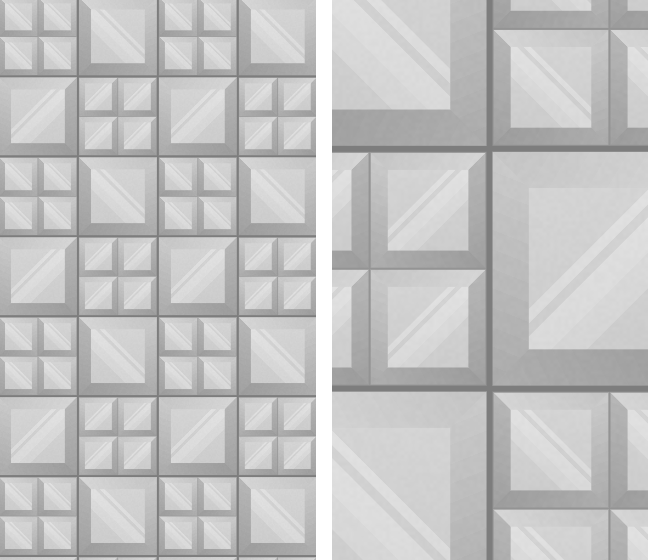
Left, the full canvas; right, a detail of the centre.
This pattern is drawn by a Shadertoy shader. Its source:

```glsl
// Grey glass-block wall: large bevelled panes alternate with two-by-two groups of
// small ones in a checkerboard. One pane function, built from mitred bevels and
// diagonal reflections, draws both sizes; every second row is mirrored.

const float PITCH = 0.253;                  // block size in canvas widths
const vec2 ORIGIN = vec2(-0.0065, 0.0125);  // lower left grout crossing
const float GROUT = 0.0125;                 // half grout width, in blocks
const float SEAM = 0.009;                   // half seam width, in small panes
const float BEVEL = 0.155;                  // bevel width, in panes
const float GROUT_GREY = 0.49;
const float SEAM_GREY = 0.58;

float hash(vec2 p) {
    vec3 q = fract(vec3(p.xyx) * 0.1031);
    q += dot(q, q.yzx + 33.33);
    return fract((q.x + q.y) * q.z);
}

float valueNoise(vec2 p) {
    vec2 i = floor(p), f = fract(p);
    f = f * f * (3.0 - 2.0 * f);
    return mix(mix(hash(i), hash(i + vec2(1, 0)), f.x),
               mix(hash(i + vec2(0, 1)), hash(i + vec2(1, 1)), f.x), f.y);
}

// Smooth step at zero, two blur widths across.
float above(float d, float blur) {
    return smoothstep(-blur, blur, d);
}

float band(float x, float low, float high, float blur) {
    return above(x - low, blur) * above(high - x, blur);
}

// Coarse tonal ramp, as on pressed glass.
float steppedRamp(float from, float to, float x) {
    return mix(from, to, floor(clamp(x, 0.0, 1.0) * 12.0) / 12.0);
}

// Four mitred sides: pale top, mid left, darker right and bottom.
float bevelShade(vec2 uv, float blur) {
    vec2 c = uv - 0.5;
    float top = steppedRamp(0.77, 0.84, uv.x + 0.6 * (1.0 - uv.y));
    float bottom = steppedRamp(0.68, 0.61, uv.x + 0.5 * uv.y);
    float left = steppedRamp(0.67, 0.80, uv.y + 0.4 * uv.x);
    float right = steppedRamp(0.63, 0.72, uv.y + 0.4 * (1.0 - uv.x));
    float upright = mix(left, right, step(0.0, c.x));
    float level = mix(bottom, top, step(0.0, c.y));
    return mix(level, upright, above(abs(c.x) - abs(c.y), blur));
}

// Flat glass with one narrow and one wide reflection rising to the right.
float faceShade(vec2 uv, float blur) {
    float d = uv.y - uv.x;
    float shade = mix(0.80, 0.83, uv.y);
    float wide = band(d, -0.36, 0.08, blur) * mix(0.65, 1.0, above(d + 0.14, blur));
    float narrow = band(d, 0.16, 0.25, blur);
    return shade + 0.05 * max(wide, narrow);
}

// One pane over the unit square.
float paneShade(vec2 uv, float blur) {
    vec2 edge = min(uv, 1.0 - uv);
    float inside = above(min(edge.x, edge.y) - BEVEL, blur);
    vec2 face = (uv - BEVEL) / (1.0 - 2.0 * BEVEL);
    return mix(bevelShade(uv, blur), faceShade(face, 1.5 * blur), inside);
}

void mainImage(out vec4 fragColor, in vec2 fragCoord) {
    vec2 p = fragCoord / iResolution.x;
    float blur = 0.6 / (iResolution.x * PITCH);

    // Block grid
    vec2 grid = (p - ORIGIN) / PITCH;
    vec2 id = floor(grid);
    vec2 cell = fract(grid);
    vec2 edge = min(cell, 1.0 - cell);
    vec2 uv = (cell - GROUT) / (1.0 - 2.0 * GROUT);

    // Checkerboard of whole and quartered blocks
    bool quartered = mod(id.x + id.y, 2.0) < 0.5;
    float paneBlur = quartered ? 2.0 * blur : blur;
    if (quartered) uv = fract(uv * 2.0);
    vec2 paneEdge = min(uv, 1.0 - uv);
    if (mod(id.y, 2.0) < 0.5) uv.x = 1.0 - uv.x;

    float grey = paneShade(uv, paneBlur);
    grey += 0.016 * (valueNoise(p * 260.0) - 0.5);

    // Thin seams between small panes, then grout
    if (quartered) {
        float seam = above(SEAM - min(paneEdge.x, paneEdge.y), paneBlur);
        grey = mix(grey, SEAM_GREY, seam);
    }
    grey = mix(grey, GROUT_GREY, above(GROUT - min(edge.x, edge.y), blur));

    fragColor = vec4(vec3(grey), 1.0);
}
```
